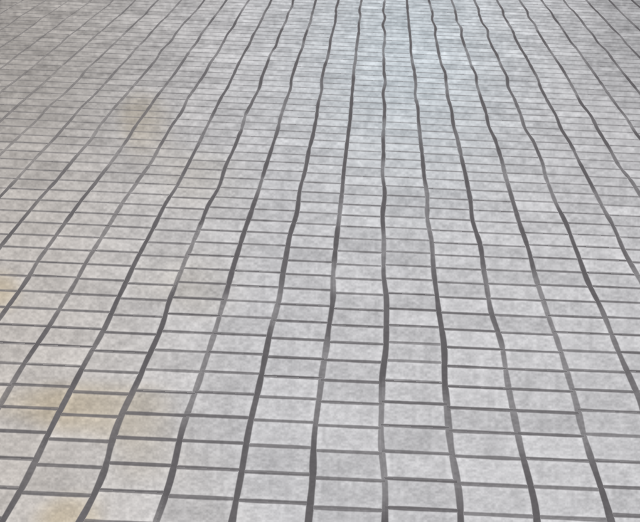
Reproduce this texture procedurally as a Shadertoy shader.

```glsl
// Grey paving of small oblong tiles running back toward a high horizon.
// Screen points are projected to ground columns and rows; joints, wear,
// grain and a cool sheen are then layered on in those ground coordinates.

#define PICTURE_HEIGHT 0.8177         // canvas height in widths
#define VANISH_X 0.600                // column line that stays upright
#define HORIZON 0.345                 // horizon height above the top edge
#define COLUMN_SPREAD 0.102           // column width per unit of depth
#define ROW_SCALE 27.34               // row density
#define ROW_TILT 0.045                // slope of the cross joints
#define JOINT_HALF vec2(0.050, 0.070) // half widths in tile units
#define SOFTNESS 0.0015               // edge blur in canvas widths
#define STONE vec3(0.765, 0.763, 0.772)
#define GROUT vec3(0.385, 0.375, 0.385)
#define WARM_TINT vec3(1.0, 0.975, 0.94)
#define SHEEN vec3(0.01, 0.045, 0.06)

float hash(vec2 p) {
    return fract(sin(dot(p, vec2(127.1, 311.7))) * 43758.5453);
}

float noise(vec2 p) {
    vec2 i = floor(p), f = fract(p);
    f = f * f * (3.0 - 2.0 * f);
    return mix(mix(hash(i), hash(i + vec2(1, 0)), f.x),
               mix(hash(i + vec2(0, 1)), hash(i + vec2(1, 1)), f.x), f.y);
}

// Coverage of a joint centred on each integer, fading when finer than the blur
float joint(float coord, float halfWidth, float blur) {
    float d = abs(fract(coord + 0.5) - 0.5);
    float line = 1.0 - smoothstep(halfWidth - blur, halfWidth + blur, d);
    return line * sqrt(halfWidth / max(halfWidth, blur));
}

void mainImage(out vec4 fragColor, in vec2 fragCoord) {
    vec2 uv = fragCoord / iResolution.xy;
    vec2 p = vec2(uv.x, (1.0 - uv.y) * PICTURE_HEIGHT);
    float blur = max(SOFTNESS, 0.7 / iResolution.x);

    // Ground projection
    float depth = p.y + HORIZON;
    float rowDepth = depth - ROW_TILT * (p.x - VANISH_X);
    vec2 ground = vec2((p.x - VANISH_X) / (COLUMN_SPREAD * depth),
                       ROW_SCALE / rowDepth);
    vec2 groundBlur = blur * vec2(1.0 / (COLUMN_SPREAD * depth),
                                 ROW_SCALE / (rowDepth * rowDepth));

    // Uneven laying: wavering columns, rows stepping from column to column
    ground.x += 0.10 * (noise(ground * vec2(0.5, 0.45)) - 0.5);
    float column = floor(ground.x);
    ground.y += 0.22 * (hash(vec2(column, 4.0)) - 0.5)
              + 0.10 * (noise(vec2(column * 3.7, ground.y * 0.5)) - 0.5);
    vec2 tile = floor(ground);

    // Regions of the floor
    float left = 1.0 - smoothstep(0.0, 0.45, p.x);
    float farLeft = left * (1.0 - smoothstep(0.08, 0.42, p.y));
    float farRight = smoothstep(0.82, 1.0, p.x) * (1.0 - smoothstep(0.0, 0.3, p.y));

    // Stone: tile tone, broad mottling and fine grain
    float tone = 0.07 * (hash(tile) - 0.5);
    float mottle = 0.06 * (noise(ground * vec2(5.0, 2.0)) - 0.5);
    float grain = 0.09 * (noise(p * vec2(170.0, 240.0)) - 0.5)
                + 0.05 * (noise(p * 380.0) - 0.5);
    float streak = 0.10 * (noise(p * vec2(45.0, 190.0)) - 0.5)
                 * (1.0 - smoothstep(0.05, 0.35, p.y));
    vec3 color = STONE + tone + mottle + grain + streak;

    // Warm left side, stains, dim far corners and cool sheen
    color *= mix(vec3(1.0), WARM_TINT, left);
    float stain = left * smoothstep(0.55, 0.9, noise(p * vec2(9.0, 11.0) + 3.0));
    color *= mix(vec3(1.0), vec3(0.97, 0.93, 0.84), stain);
    color *= 1.0 - 0.15 * farLeft - 0.13 * farRight;
    vec2 sheenOffset = (p - vec2(0.64, 0.07)) / vec2(0.17, 0.20);
    color += SHEEN * exp(-dot(sheenOffset, sheenOffset));

    // Joints with worn and dust-filled stretches
    float wear = smoothstep(0.15, 0.65, noise(ground * vec2(1.3, 0.4) + 7.0));
    float rowWear = mix(0.55, 0.95, noise(vec2(column * 5.3, tile.y * 1.9)));
    float width = mix(0.8, 1.15, noise(ground * vec2(3.0, 1.3) + 11.0));
    float columnJoint = joint(ground.x, JOINT_HALF.x * width, groundBlur.x);
    float rowJoint = joint(ground.y, JOINT_HALF.y * width, groundBlur.y);
    columnJoint *= mix(0.62, 0.98, wear) * (1.0 - 0.6 * farLeft);
    rowJoint *= rowWear;

    // Pale arris beside the joints
    float rim = joint(ground.x, JOINT_HALF.x * 2.4, groundBlur.x * 2.0)
              + joint(ground.y, JOINT_HALF.y * 2.4, groundBlur.y * 2.0);
    color += 0.025 * rim * smoothstep(0.1, 0.4, p.y);

    vec3 groutColor = GROUT * (1.0 + 0.8 * grain + 0.12 * stain);
    color = mix(color, groutColor, max(columnJoint, rowJoint));
    fragColor = vec4(clamp(color, 0.0, 1.0), 1.0);
}
```
